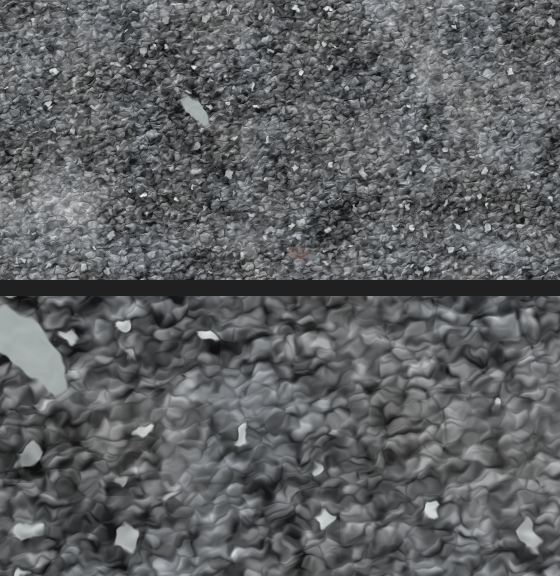
Top: the whole. Bottom: its middle third, enlarged.
A Shadertoy shader for this texture:

```glsl
// Coarse grey gravel: tilted ragged grains, pale dust patches and scattered bright chips.
#define GRAIN_FREQ vec2(29.0, 45.0)  // large grains per canvas height
#define TILT 0.22                    // slope of the grain direction
#define MEAN_TONE 0.395
#define GRAIN_VARIATION 0.24
#define GRAIN_RELIEF 0.22
#define GAP_DEPTH 0.13
#define ROUGHNESS 0.27
#define DUST_AMOUNT 0.21
#define CHIP_SHARE 0.32
#define CHIP_COLOR vec3(0.74, 0.76, 0.76)
#define SHARD_COLOR vec3(0.64, 0.67, 0.67)

vec2 hash2(vec2 p) {
    vec3 q = fract(p.xyx * vec3(0.1031, 0.1030, 0.0973));
    q += dot(q, q.yzx + 33.33);
    return fract((q.xx + q.yz) * q.zy);
}

float cornerSlope(vec2 cell, vec2 offset) {
    float angle = 6.28318 * hash2(cell).x;
    return dot(vec2(cos(angle), sin(angle)), offset);
}

// Gradient noise, about -0.7 to 0.7
float noise(vec2 p) {
    vec2 i = floor(p), f = p - i;
    vec2 u = f * f * f * (f * (f * 6.0 - 15.0) + 10.0);
    vec2 e = vec2(1.0, 0.0);
    return mix(mix(cornerSlope(i, f), cornerSlope(i + e, f - e), u.x),
               mix(cornerSlope(i + e.yx, f - e.yx), cornerSlope(i + 1.0, f - 1.0), u.x), u.y);
}

vec2 noise2(vec2 p) {
    return vec2(noise(p), noise(p + 57.0));
}

mat2 rotation(float a) {
    float c = cos(a), s = sin(a);
    return mat2(c, -s, s, c);
}

// Cellular grains: x = random shade, y = light from above, z = gap mask
vec3 grains(vec2 p) {
    vec2 cell = floor(p), nearest = vec2(0.0);
    float first = 9.0, second = 9.0, shade = 0.0;
    for (int y = -1; y <= 1; y++)
    for (int x = -1; x <= 1; x++) {
        vec2 id = cell + vec2(x, y);
        vec2 toPixel = p - id - hash2(id);
        float d = length(toPixel);
        if (d < first) {
            second = first;
            first = d;
            nearest = toPixel;
            shade = hash2(id + 71.0).y;
        } else {
            second = min(second, d);
        }
    }
    // Shade and light fade out at the border, so grains meet softly
    float solid = smoothstep(-0.04, 0.42, second - first);
    return vec3(solid * vec2(shade - 0.5, dot(nearest, vec2(-0.35, 0.94))), solid - 0.6);
}

// Signed distance to an angular flake with the given half size
float flake(vec2 p, vec2 size) {
    vec2 q = abs(p + vec2(0.25 * p.y, 0.0)) / size;
    return (max(max(q.x, q.y), 0.72 * (q.x + q.y)) - 1.0) * min(size.x, size.y);
}

float cover(float d) {
    float edge = 0.7 / iResolution.y + 0.0015;
    return 1.0 - smoothstep(-edge, edge, d);
}

void mainImage(out vec4 fragColor, in vec2 fragCoord) {
    vec2 p = fragCoord / iResolution.y;
    vec2 wobble = noise2(p * 27.0), ripple = noise2(p * 66.0 + 13.0);
    vec2 ground = rotation(TILT) * p + 0.012 * wobble + 0.007 * ripple;

    // Ragged dust lightens the ground and softens its relief
    vec2 drift = p + 0.05 * noise2(p * 9.0 + 40.0);
    float dust = 0.8 * noise(drift * 2.3 + 4.0) + 0.65 * noise(drift * 5.5 + 19.0)
               + 0.7 * noise(drift * 14.0 + 28.0);
    float relief = 1.0 - 0.25 * smoothstep(0.0, 0.6, dust);

    // Large grains overlaid with small ones, and finer crumbs between them
    vec3 grain = 0.85 * grains(ground * GRAIN_FREQ + 20.0)
               + 0.65 * grains(ground * GRAIN_FREQ * 1.7 + 90.0);
    float crumbs = noise(ground * vec2(35.0, 58.0) + 9.0)
                 + 0.6 * noise(ground * vec2(70.0, 98.0) + 31.0);
    float detail = dot(grain, vec3(GRAIN_VARIATION, GRAIN_RELIEF, GAP_DEPTH)) + ROUGHNESS * crumbs;
    float tone = max(MEAN_TONE + relief * detail + DUST_AMOUNT * dust, 0.09);
    float warmth = 0.03 * noise(p * 5.0 + 83.0);
    vec3 color = tone * vec3(0.982 + warmth, 1.0, 1.018 - warmth);

    // Bright chips in a coarse and a fine layer, each kept inside its own cell
    for (float layer = 0.0; layer < 2.0; layer++) {
        float freq = 9.0 + 5.0 * layer;
        vec2 cell = floor(p * freq);
        vec2 rnd = hash2(cell + 140.0 + 30.0 * layer), pick = hash2(cell + 211.0 + 50.0 * layer);
        vec2 chip = p - (cell + 0.25 + 0.5 * rnd) / freq + 0.006 * wobble + 0.012 * ripple;
        vec2 chipSize = mix(vec2(0.009, 0.007), vec2(0.018, 0.012), pick.y * pick.y);
        chipSize *= 1.0 - 0.25 * layer;
        float chosen = step(pick.x, CHIP_SHARE * (1.0 - 0.4 * layer));
        float edge = flake(rotation(6.28318 * rnd.x) * chip, chipSize);
        vec3 chipColor = CHIP_COLOR * (0.78 + 0.32 * rnd.y + 0.25 * crumbs);
        color *= 1.0 - 0.35 * chosen * (1.0 - smoothstep(0.0, 0.012, edge + 0.3 * chip.y));
        color = mix(color, chipColor, chosen * cover(edge));
    }

    // One large pale shard and one rusty stone
    vec2 shard = rotation(0.46) * (p - vec2(0.703, 0.602)) + 0.004 * (wobble + ripple);
    shard.x /= 1.0 + 5.0 * shard.y;
    color = mix(color, SHARD_COLOR + 0.04 * crumbs, cover(flake(shard, vec2(0.027, 0.062))));
    vec2 stone = p - vec2(1.063, 0.094) + 0.012 * wobble;
    vec3 rust = vec3(0.44, 0.39, 0.375) + 0.5 * detail;
    color = mix(color, rust, 0.8 * cover(flake(stone, vec2(0.036, 0.027))));

    fragColor = vec4(clamp(color, 0.0, 1.0), 1.0);
}
```
